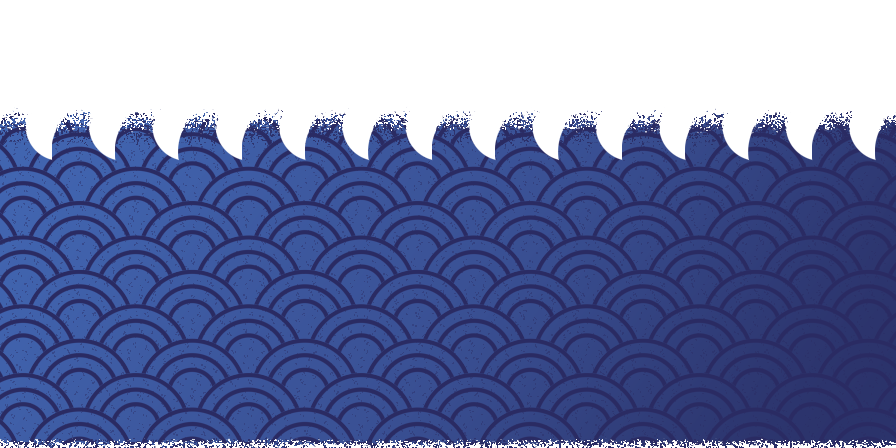
A Shadertoy shader for this pattern:

```glsl
vec2 hash2(vec2 p) {
    vec2 q = vec2(dot(p, vec2(127.1, 311.7)), dot(p, vec2(269.5, 183.3)));
    return fract(sin(q) * 43758.55);
}

// Cellular noise: a random value for the nearest jittered grain
float grain(vec2 p, float density) {
    vec2 cell = floor(p * density), local = fract(p * density);
    float nearest = 9.0, value = 0.0;
    for (int j = -1; j <= 1; j++)
    for (int i = -1; i <= 1; i++) {
        vec2 offset = vec2(i, j);
        vec2 jitter = hash2(cell + offset);
        float d = length(offset + jitter - local);
        if (d < nearest) {
            nearest = d;
            value = hash2(cell + offset + 57.0).x;
        }
    }
    return value;
}

float fill(float dist, float aa) {
    return 1.0 - smoothstep(-aa, aa, dist);
}

// Three concentric lines, counted inward from the rim
float ringInk(float d, float radius, float gap, float halfWidth, float aa) {
    float inward = radius - d;
    float ring = clamp(round(inward / gap), 0.0, 2.0);
    return fill(abs(inward - ring * gap) - halfWidth, aa);
}

// Overlapping discs in staggered rows, lower rows in front
float scales(vec2 p, vec2 pitch, float radius, float gap, float halfWidth, float aa) {
    float baseRow = floor(p.y / pitch.y);
    float ink = 0.0;
    for (int i = 3; i >= -1; i--) {
        float row = baseRow + float(i);
        float x = p.x / pitch.x + 0.5 * mod(row, 2.0);
        vec2 local = vec2((fract(x + 0.5) - 0.5) * pitch.x, p.y - row * pitch.y);
        float d = length(local);
        float cover = fill(d - radius - halfWidth, aa);
        ink = mix(ink, ringInk(d, radius, gap, halfWidth, aa), cover);
    }
    return ink;
}

// Signed distance to water: a round back cut by the hollow of the next curl
float waves(vec2 p, float pitch) {
    float lead = 0.002;
    float x = mod(p.x + lead, pitch) - lead;
    float back = length(vec2(x, p.y) - vec2(0.112, 0.0182)) - 0.1146;
    float hollow = length(vec2(x - pitch, p.y) - vec2(0.0177, 0.0755)) - 0.0776;
    return min(max(back, -hollow), p.y);
}

// Diagonal shading from bright upper left to deep lower right
vec3 waterColor(vec2 uv) {
    float t = 0.8 * uv.x + 0.3 * (1.0 - uv.y);
    vec3 bright = vec3(0.255, 0.395, 0.69);
    vec3 middle = vec3(0.23, 0.325, 0.595);
    vec3 deep = vec3(0.17, 0.20, 0.42);
    vec3 upper = mix(bright, middle, smoothstep(0.1, 0.6, t));
    return mix(upper, deep, smoothstep(0.52, 1.06, t));
}

void mainImage(out vec4 fragColor, in vec2 fragCoord) {
    vec2 p = fragCoord / iResolution.y;
    float aa = 0.75 / iResolution.y;
    vec3 navy = vec3(0.165, 0.17, 0.39);
    vec3 white = vec3(1.0);

    // Scale pattern
    vec3 color = waterColor(fragCoord / iResolution.xy);
    float ink = scales(p - vec2(0.5547, 0.5065), vec2(0.2516, 0.0768),
                       0.1172, 0.0326, 0.0047, aa);
    color = mix(color, navy, ink);

    // Spray on the crests and along the lower border
    float fleck = grain(p, 300.0);
    float darkFleck = grain(p + 7.3, 300.0);
    float crest = smoothstep(0.695, 0.766, p.y);
    float border = 1.0 - smoothstep(0.003, 0.024, p.y);
    float shade = 0.45 * smoothstep(0.67, 0.71, p.y) + 0.6 * border;
    float spray = max(crest, 0.65 * border);
    color = mix(color, navy, 0.85 * smoothstep(-0.06, 0.06, shade - darkFleck));
    color = mix(color, white, smoothstep(-0.06, 0.06, spray * 1.12 - 0.06 - fleck));

    // Wave silhouette with a rough upper rim
    float water = waves(p - vec2(0.1172, 0.643), 0.1414);
    water += (darkFleck - 0.5) * 0.018 * crest;
    color = mix(white, color, fill(water, aa));

    fragColor = vec4(color, 1.0);
}
```
